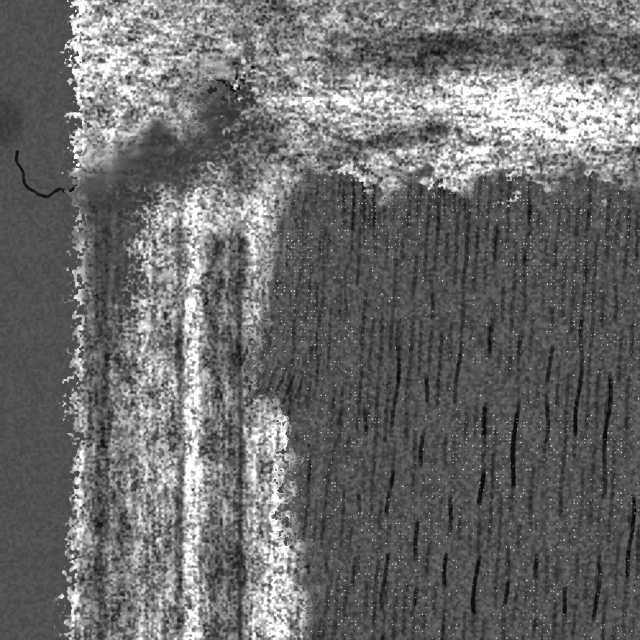
This texture is drawn by a Shadertoy shader. Its source:

```glsl
// Grey aerial view of farmland: a smooth strip, speckled bare soil and a furrowed crop field.

vec2 hash2(vec2 p) {
  vec3 q = fract(p.xyx * vec3(.1031, .1030, .0973));
  q += dot(q, q.yzx + 33.33);
  return fract((q.xx + q.yz) * q.zy);
}

// Smooth cellular noise: each scattered point spreads its own tone.
float cells(vec2 p) {
  vec2 id = floor(p), f = fract(p);
  float sum = 0., total = 0.;
  for (int j = -1; j <= 1; j++)
  for (int i = -1; i <= 1; i++) {
    vec2 o = vec2(i, j);
    vec2 d = o + .15 + .7 * hash2(id + o + 100.) - f;
    float w = exp(-4. * dot(d, d));
    sum += w * hash2(id + o + 371.).y;
    total += w;
  }
  return sum / total;
}

float fall(float a, float b, float x) { return 1. - smoothstep(a, b, x); }

// One small soft dot in a share of the cells.
float flecks(vec2 p, float share) {
  vec2 id = floor(p), h = hash2(id + 57.);
  float d = length(fract(p) - .35 - .3 * h);
  return step(1. - share, hash2(id + 219.).x) * h.y * fall(.05, .38, d);
}

// Layered sines for long streaks.
float streaks(float x, float phase) {
  float sum = 0., amp = .35, freq = 150.;
  for (int i = 0; i < 4; i++) {
    sum += amp * sin(x * freq + phase + float(i) * 2.1);
    freq *= 1.67;
    amp *= .75;
  }
  return sum;
}

// Flat-topped soft ellipse: centre in xy, radii in zw.
float spot(vec2 p, vec4 e, float angle) {
  float c = cos(angle), s = sin(angle);
  vec2 q = mat2(c, -s, s, c) * (p - e.xy) / e.zw;
  float d = dot(q, q);
  return exp(-d * d);
}

float spot(vec2 p, vec4 e) { return spot(p, e, 0.); }

float band(float x, float centre, float width) {
  float d = (x - centre) / width;
  return exp(-d * d);
}

float segmentDist(vec2 p, vec2 a, vec2 b) {
  vec2 d = b - a;
  return length(p - a - d * clamp(dot(p - a, d) / dot(d, d), 0., 1.));
}

// Positive inside the crop field.
float cropDist(vec2 p) {
  float left = .40 + .085 * pow(clamp((p.y - .38) / .36, 0., 1.), 1.6);
  left += .055 * fall(.355, .375, p.y) + .03 * fall(.13, .17, p.y);
  float top = .715 + .014 * cos((p.x - .79) * 50.) + .03 * fall(.5, .6, p.x);
  return min(p.x - left, top - p.y);
}

// Bare soil at the top, with turning arcs and level rows.
float headland(vec2 p) {
  float t = .57 + .13 * spot(p, vec4(.18, .92, .12, .12));
  t += .36 * spot(p, vec4(.84, .825, .18, .05), -.08);
  t += .14 * spot(p, vec4(.52, .84, .13, .04));
  t += .16 * spot(p, vec4(.74, .74, .08, .04));
  t -= .23 * spot(p, vec4(.63, .915, .11, .04));
  t -= .22 * spot(p, vec4(.91, .925, .25, .035));
  t -= .07 * smoothstep(.93, 1., p.y) * smoothstep(.25, .5, p.x);
  t -= .22 * spot(p, vec4(.39, .77, .05, .07), -.5);
  t -= .22 * fall(.005, .022, segmentDist(p, vec2(.51, .755), vec2(.69, .8)));
  float arcs = streaks(length((p - vec2(.39, .76)) * vec2(.8, 1.)), 0.);
  float rows = streaks(p.y + .02 * p.x, .6 * sin(p.x * 19.));
  return t + .08 * mix(arcs, rows, smoothstep(.35, .5, p.x));
}

// Upright light and dark tracks below the headland.
float tracks(vec2 p) {
  float x = p.x + .001 * sin(p.y * 17.);
  float t = .46 + .15 * band(x, .235, .035) + .36 * band(x, .30, .017);
  t += .18 * band(x, .405, .02) + .4 * fall(.34, .37, p.y) * band(x, .44, .022);
  t -= .11 * band(x, .155, .025) + .2 * band(x, .281, .005);
  t -= .1 * band(x, .345, .018) + .24 * band(x, .375, .006);
  t += .25 * spot(p, vec4(.35, .675, .11, .04));
  return t + .1 * streaks(x, .4 * sin(p.y * 9.));
}

// Rows of thin gaps, each broken along its length.
float furrows(float s, float y, float count, float width) {
  float id = floor(s * count);
  float across = abs(fract(s * count) - .5 + .06 * sin(y * 45. + id * 2.));
  return fall(.3 * width, width, across) * smoothstep(.38, .68, cells(vec2(id * 7.3, y * 22.)));
}

// Leaning crop rows with pale flecks and combed row ends.
float crop(vec2 p, float grain) {
  float s = p.x - .06 * p.y * (1. + fall(.42, .6, p.x));
  float depth = mix(.08, .24, smoothstep(.45, .68, p.x) * fall(.3, .65, p.y));
  float t = .325 + .025 * streaks(s, 0.) + .17 * (grain - .5);
  t -= depth * furrows(s, p.y, 21., .1) + .1 * furrows(s + .3, p.y, 64., .3);
  float density = smoothstep(.3, .75, cells(p * 14.)) * (.5 + .5 * smoothstep(.1, .6, p.y));
  t += .5 * flecks(p * 190., .06 + .26 * density);
  float comb = spot(p, vec4(.57, .685, .045, .045)) + spot(p, vec4(.71, .695, .03, .035));
  t -= .15 * comb * smoothstep(0., 1., sin((p.x + .6 * p.y * p.y - .8 * p.y) * 400.));
  float heel = spot(p, vec4(.435, .395, .04, .035));
  return max(t - .13 * heel * smoothstep(0., 1., sin((p.x - .4 * p.y) * 390.)), .05);
}

// Smooth strip with a thin crack.
float strip(vec2 p, float grain) {
  vec2 c = p + .003 * sin(p.yx * vec2(170., 190.)), bend = vec2(.035, .725), low = vec2(.057, .693);
  float crack = min(segmentDist(c, vec2(.025, .76), bend), segmentDist(c, bend, low));
  crack = min(crack, segmentDist(c, low, vec2(.122, .707)));
  float t = .315 + .07 * (grain - .5) - .07 * spot(p, vec4(.01, .81, .025, .04));
  return t - .22 * fall(.001, .004, crack);
}

void mainImage(out vec4 fragColor, in vec2 fragCoord) {
  vec2 p = fragCoord / iResolution.xy;
  float fine = cells(p * 250.), coarse = cells(p * 80. + 9.), broad = cells(p * 26. + 3.);
  float tall = cells(p * vec2(190., 38.)), wide = cells(p * vec2(60., 170.));
  vec2 q = p + .05 * (vec2(fine, broad) + coarse - 1.);

  // Soil tone, damp patches and speckle.
  float upper = smoothstep(.64, .74, q.y);
  float soil = mix(tracks(p), headland(p), upper) + .16 * (broad - .5);
  float damp = max(spot(q, vec4(.26, .755, .11, .06), .35), spot(q, vec4(.35, .83, .035, .09), -.3));
  damp = max(damp, spot(q, vec4(.18, .69, .06, .07)));
  damp = max(damp, .85 * spot(q, vec4(.185, .59, .035, .1), -.1));
  soil = mix(soil, .25, .96 * damp);
  float border = .108 + .01 * smoothstep(.05, .25, p.y);
  soil += .22 * band(p.x, border + .006, .01) * (1. - damp);
  float speckle = .55 * fine + .2 * coarse + .35 * mix(tall, wide, upper) - .55;
  soil *= 1. + mix(1.75, .7, damp) * speckle;
  soil -= .25 * spot(q, vec4(.36, .89, .014, .015));

  float inSoil = smoothstep(-.005, .005, p.x + .03 * (fine + coarse - 1.) - border);
  float tone = mix(strip(p, fine), soil, inSoil);
  tone = mix(tone, crop(p, fine), smoothstep(-.011, .009, cropDist(q)));
  fragColor = vec4(vec3(clamp(tone, 0., 1.)), 1.);
}
```
